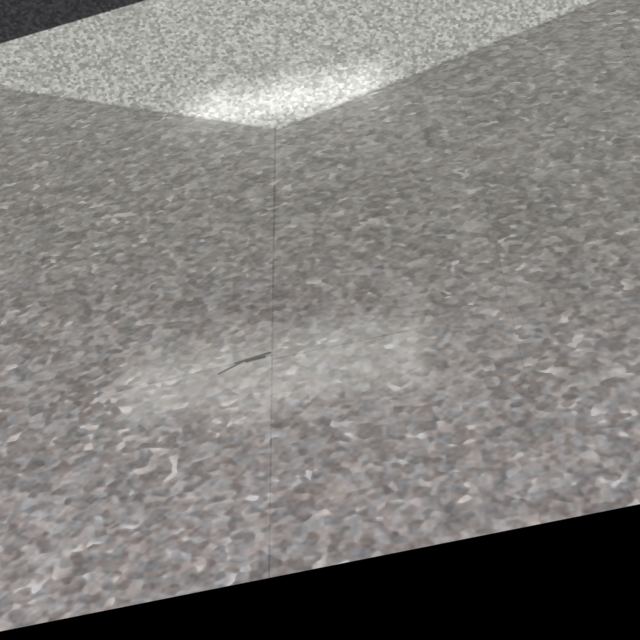
This texture is drawn by a WebGL 1 fragment shader. Its source:

```glsl
precision highp float;
uniform vec2 u_resolution;

#define CHIP_DENSITY vec2(135.0, 360.0)
#define CHIP_CONTRAST 0.25
#define HORIZON 1.9
#define FLOOR_FAR vec3(0.530, 0.524, 0.505)
#define FLOOR_NEAR vec3(0.566, 0.546, 0.543)
#define PALE_TILE vec3(0.660, 0.664, 0.640)
#define DARK_TILE vec3(0.225, 0.225, 0.232)
#define UPPER_GLOW 0.25
#define LOWER_GLOW 0.11

float hash(vec2 p) {
    vec3 q = fract(vec3(p.xyx) * 0.1031);
    q += dot(q, q.yzx + 33.33);
    return fract((q.x + q.y) * q.z);
}

float noise(vec2 p) {
    vec2 i = floor(p);
    vec2 f = fract(p);
    f = f * f * (3.0 - 2.0 * f);
    return mix(mix(hash(i), hash(i + vec2(1.0, 0.0)), f.x),
               mix(hash(i + vec2(0.0, 1.0)), hash(i + vec2(1.0, 1.0)), f.x), f.y);
}

// Softly blended cells: x is chip brightness, y is chip tint
vec2 chips(vec2 p) {
    vec2 cell = floor(p);
    vec2 sum = vec2(0.0);
    float total = 0.0;
    for (int j = -1; j <= 1; j++) {
        for (int i = -1; i <= 1; i++) {
            vec2 id = cell + vec2(float(i), float(j));
            vec2 d = id + vec2(hash(id + 11.3), hash(id + 47.7)) - p;
            float weight = exp(-4.5 * dot(d, d));
            sum += weight * vec2(hash(id), hash(id + 83.1));
            total += weight;
        }
    }
    return sum / total - 0.5;
}

float line(vec2 p, vec2 a, vec2 b, float width) {
    vec2 ab = b - a;
    float t = clamp(dot(p - a, ab) / dot(ab, ab), 0.0, 1.0);
    float soft = 0.0014 + 0.3 / u_resolution.y;
    return 1.0 - smoothstep(width - soft, width + soft, length(p - a - ab * t));
}

// Sheared rectangular reflection with feathered borders
float glow(vec2 p, vec2 center, vec2 size, float slope, vec2 feather) {
    vec2 d = p - center;
    d.y -= slope * d.x;
    vec2 edge = 1.0 - smoothstep(size - feather, size + feather, abs(d));
    return edge.x * edge.y;
}

void main() {
    vec2 uv = gl_FragCoord.xy / u_resolution;
    float aa = 1.0 / u_resolution.y;

    // Tile borders
    float paleEdge = max(0.862 - 0.149 * uv.x, 0.798 + 0.401 * (uv.x - 0.436));
    float pale = smoothstep(-0.003, 0.003, uv.y - paleEdge);
    float dark = smoothstep(-0.002, 0.002, uv.y - 0.932 - 0.298 * uv.x);

    // Stone grain flattened by perspective
    vec2 ground = vec2(uv.x - 0.43, 1.0) / (HORIZON - uv.y + 0.16 * uv.x);
    vec2 grainPos = ground * CHIP_DENSITY + 60.0;
    vec2 warp = vec2(noise(grainPos * 0.6), noise(grainPos * 0.6 + 70.0)) - 0.5;
    vec2 coarse = chips(grainPos + 0.9 * warp);
    float fine = noise(grainPos * vec2(1.8, 1.6) + 31.0) - 0.5;
    float speckle = chips(uv * vec2(225.0, 285.0) + 190.0).x;
    float streak = noise(grainPos * vec2(0.3, 0.42)) - 0.5;
    float mottling = noise(uv * vec2(7.0, 10.0)) - 0.5;
    float nearness = 1.0 - smoothstep(0.1, 0.9, uv.y);

    // Granite floor with sparse bright chips
    float grain = coarse.x * 0.8 + fine * 0.32;
    float sparse = smoothstep(0.55, 0.9, noise(grainPos * 0.45 + 15.0));
    grain += 0.45 * sparse * smoothstep(0.12, 0.35, coarse.x);
    vec3 color = mix(FLOOR_FAR, FLOOR_NEAR, nearness);
    color += CHIP_CONTRAST * (0.65 + 0.45 * nearness) * grain;
    color += vec3(0.025, 0.0, -0.018) * coarse.y * (0.5 + nearness);
    color += 0.05 * streak + 0.025 * mottling;
    color -= 0.025 * smoothstep(0.22, 0.0, abs(uv.y - 0.62));

    // Pale and dark tiles
    vec3 paleColor = PALE_TILE + 0.24 * speckle + 0.05 * fine + 0.02 * mottling;
    color = mix(color, paleColor, pale);
    color = mix(color, DARK_TILE + 0.10 * speckle, dark);

    // Joints, broken up by wear
    float wear = 0.25 + 0.9 * noise(uv * vec2(20.0, 55.0));
    float jointX = mix(0.419, 0.433, uv.y);
    float joint = 1.0 - smoothstep(0.0003, 0.0028, abs(uv.x - jointX));
    color -= 0.08 * joint * wear * (1.0 - 0.4 * pale);
    float faint = line(uv, vec2(0.124, 0.818), vec2(0.04, 0.48), 0.0006);
    faint += line(uv, vec2(0.723, 0.844), vec2(0.827, 0.388), 0.0006);
    faint += line(uv, vec2(0.968, 0.940), vec2(1.0, 0.875), 0.0006);
    color -= 0.06 * faint * wear;
    float rim = 1.0 - smoothstep(0.001, 0.004, abs(uv.y - paleEdge));
    color -= 0.045 * rim * (1.0 - dark);

    // Ceiling light reflections
    float ragged = 0.020 * (noise(uv * vec2(18.0, 60.0)) - 0.5);
    vec2 wavy = uv + vec2(ragged, 0.7 * ragged);
    float upper = glow(wavy, vec2(0.445, 0.846), vec2(0.155, 0.025), 0.18, vec2(0.045, 0.025));
    float halo = glow(wavy, vec2(0.44, 0.825), vec2(0.18, 0.045), 0.16, vec2(0.06, 0.05));
    float lower = glow(wavy, vec2(0.425, 0.420), vec2(0.240, 0.056), 0.155, vec2(0.030, 0.036));
    color += upper * UPPER_GLOW * mix(0.4, 0.85, pale) + 0.05 * halo;
    vec3 washed = mix(vec3(0.545, 0.545, 0.535), color, 0.75);
    color = mix(color, washed, lower);
    color += LOWER_GLOW * lower * vec3(0.98, 1.0, 0.97);

    // Cross joint and its chipped crack
    float cross = line(uv, vec2(0.17, 0.385), vec2(0.423, 0.445), 0.0006);
    cross += line(uv, vec2(0.427, 0.439), vec2(0.677, 0.492), 0.0006);
    color -= 0.11 * cross * wear;
    float crack = line(uv, vec2(0.342, 0.416), vec2(0.385, 0.438), 0.0012);
    crack = max(crack, line(uv, vec2(0.368, 0.432), vec2(0.422, 0.449), 0.0016));
    crack = max(crack, line(uv, vec2(0.385, 0.436), vec2(0.413, 0.443), 0.0022));
    color = mix(color, vec3(0.35, 0.35, 0.34), crack * (0.5 + 0.35 * wear));

    // Black area below the floor
    float floorMask = smoothstep(-aa, aa, uv.y - 0.013 - 0.199 * uv.x);
    gl_FragColor = vec4(clamp(color, 0.0, 1.0) * floorMask, 1.0);
}
```
